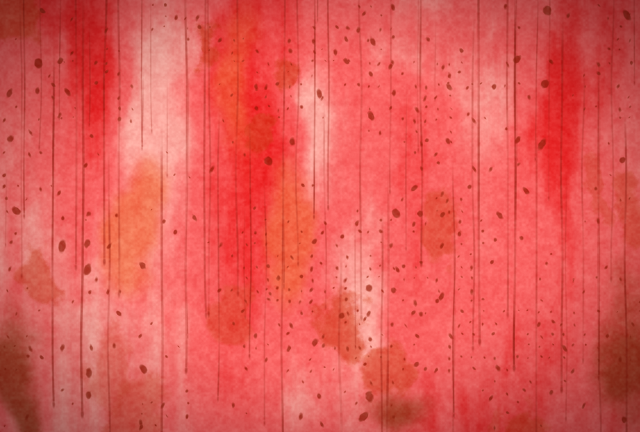
Give the GLSL for this texture, as a WebGL 2 fragment shader.

```glsl
#version 300 es
precision highp float;
uniform vec2 u_resolution;
out vec4 fragColor;

float hash(vec2 p) {
    vec3 q = fract(p.xyx * 0.1031);
    q += dot(q, q.yzx + 33.33);
    return fract((q.x + q.y) * q.z);
}

float noise(vec2 p) {
    vec2 i = floor(p), f = fract(p);
    f = f * f * (3.0 - 2.0 * f);
    return mix(mix(hash(i), hash(i + vec2(1, 0)), f.x),
               mix(hash(i + vec2(0, 1)), hash(i + 1.0), f.x), f.y);
}

float fbm(vec2 p) {
    float sum = 0.0, amp = 0.5;
    for (int i = 0; i < 5; i++) {
        sum += amp * noise(p);
        p = mat2(0.96, 0.28, -0.28, 0.96) * p * 2.03 + 17.3;
        amp *= 0.5;
    }
    return sum / 0.97;
}

// Soft elliptical patch of paint
float patchAt(vec2 p, vec2 center, vec2 size) {
    vec2 d = (p - center) / size;
    return exp(-dot(d, d));
}

// Thin vertical runs, each ending in a bead
float drips(vec2 p, float columns, float seed) {
    float px = 1.0 / u_resolution.y, mask = 0.0;
    for (int k = -1; k <= 1; k++) {
        float id = floor(p.x * columns) + float(k);
        float a = hash(vec2(id, seed)), b = hash(vec2(id, seed + 7.0));
        float c = hash(vec2(id, seed + 13.0));
        float top = 0.35 + 0.95 * sqrt(b);
        float bottom = top - 0.2 - 0.8 * c;
        float x = (id + 0.1 + 0.8 * a) / columns + 0.007 * (noise(vec2(p.y * 5.0, id + seed)) - 0.5);
        float width = 0.0008 + 0.0012 * c * c;
        float d = abs(p.x - x);
        float line = 1.0 - smoothstep(width - 0.5 * px, width + 1.1 * px, d);
        line *= smoothstep(bottom, bottom + 0.01, p.y) * smoothstep(top, top - 0.15, p.y);
        line *= 0.25 + 0.75 * noise(vec2(id * 3.7, p.y * 9.0 + seed));
        float bead = length(vec2(d, (p.y - bottom) * 0.4)) - width * 1.7;
        mask = max(mask, max(line * (0.45 + 0.55 * a), 0.75 * (1.0 - smoothstep(-px, px, bead))));
    }
    return mask;
}

// Scattered drops, gathered in clusters
float splatter(vec2 p, float scale, float seed) {
    float px = 1.0 / u_resolution.y;
    vec2 id = floor(p * scale);
    float a = hash(id + seed), b = hash(id + seed + 31.0), c = hash(id + seed + 57.0);
    vec2 d = p - (id + 0.3 + 0.4 * vec2(a, b)) / scale;
    d.x += d.y * (a - 0.5);
    d.y *= 0.55 + 0.45 * b;
    float radius = (0.05 + 0.11 * c * c) / scale;
    float chance = smoothstep(0.42, 0.72, noise(id / scale * 5.0 + seed));
    float present = step(hash(id + seed + 83.0), 0.05 + 0.45 * chance);
    float edge = length(d) + 0.002 * (noise(p * 180.0) - 0.5);
    return present * (1.0 - smoothstep(radius - px, radius + px, edge));
}

void main() {
    vec2 uv = gl_FragCoord.xy / u_resolution;
    vec2 p = gl_FragCoord.xy / u_resolution.y;
    vec2 warp = vec2(fbm(p * 5.0), fbm(p * 5.0 + 40.0)) - 0.5;
    vec2 q = p + warp * vec2(0.12, 0.22);

    // Broad washes, pale above zero and deep red below
    float tone = 2.0 * (fbm(q * vec2(5.0, 1.8) + 3.0) - 0.5);
    tone += 0.7 * (fbm(p * vec2(28.0, 2.5)) - 0.5) + 0.5 * (fbm(q * 9.0) - 0.5);
    tone += 0.85 * patchAt(q, vec2(0.35, 0.70), vec2(0.07, 0.19));
    tone += 0.95 * patchAt(q, vec2(0.74, 0.70), vec2(0.06, 0.20));
    tone += 0.95 * patchAt(q, vec2(0.86, 0.37), vec2(0.05, 0.14));
    tone += 0.60 * patchAt(q, vec2(1.12, 0.68), vec2(0.07, 0.16));
    tone += 0.40 * patchAt(q, vec2(0.15, 0.25), vec2(0.20, 0.25));
    tone -= 0.75 * patchAt(q, vec2(0.20, 0.82), vec2(0.07, 0.25));
    tone -= 0.75 * patchAt(q, vec2(0.54, 0.82), vec2(0.09, 0.24));
    tone -= 0.55 * patchAt(q, vec2(0.97, 0.60), vec2(0.10, 0.28));
    tone -= 0.85 * patchAt(q, vec2(1.29, 0.66), vec2(0.11, 0.26));
    vec3 color = mix(vec3(0.98, 0.39, 0.385), vec3(0.94, 0.17, 0.17), smoothstep(0.0, -0.75, tone));
    color = mix(color, vec3(0.99, 0.66, 0.62), smoothstep(0.08, 1.0, tone));

    // Orange glazes and rusty edges
    float rough = 0.5 + fbm(p * 13.0);
    float orange = patchAt(q, vec2(0.32, 0.48), vec2(0.07, 0.14)) + patchAt(q, vec2(0.69, 0.47), vec2(0.06, 0.19));
    orange += 0.7 * patchAt(q, vec2(0.55, 0.80), vec2(0.06, 0.18));
    color = mix(color, vec3(0.94, 0.40, 0.22), 0.65 * smoothstep(0.2, 0.75, orange * rough));
    float rust = patchAt(q, vec2(1.47, 0.18), vec2(0.10, 0.22)) + patchAt(q, vec2(0.05, 0.12), vec2(0.05, 0.20));
    rust += 0.7 * patchAt(q, vec2(0.91, 0.02), vec2(0.08, 0.07));
    color = mix(color, vec3(0.63, 0.20, 0.08), 0.75 * smoothstep(0.2, 0.9, rust * rough));

    // Ragged blots
    for (int i = 0; i < 15; i++) {
        float n = float(i);
        vec2 center = vec2(1.48 * fract(0.37 + n * 0.618), hash(vec2(n, 5.0)));
        float radius = 0.025 + 0.045 * hash(vec2(n, 9.0));
        vec2 d = (p - center + warp * 0.12) * vec2(1.0, 0.7);
        float edge = length(d) + 0.07 * (fbm(p * 22.0 + n) - 0.5);
        float blot = 1.0 - smoothstep(radius * 0.7, radius * 1.1, edge);
        color = mix(color, vec3(0.82, 0.24, 0.11), blot * (0.25 + 0.35 * hash(vec2(n, 21.0))));
    }

    // Drips and drops
    float runs = max(drips(p, 15.0, 2.0), 0.7 * drips(p, 27.0, 41.0));
    color = mix(color, vec3(0.60, 0.11, 0.06), 0.72 * runs);
    float drops = max(splatter(p, 17.0, 4.0), splatter(p, 38.0, 61.0));
    color = mix(color, vec3(0.60, 0.13, 0.05), 0.7 * drops);

    // Plaster grain
    float grain = fbm(p * 75.0) - 0.5 + 0.45 * (noise(p * 190.0) - 0.5);
    color += grain * vec3(0.05, 0.13, 0.12);

    // Darkened borders
    color *= 1.0 - 0.42 * smoothstep(0.32, 0.78, length(uv - 0.5));
    fragColor = vec4(clamp(color, 0.0, 1.0), 1.0);
}
```
